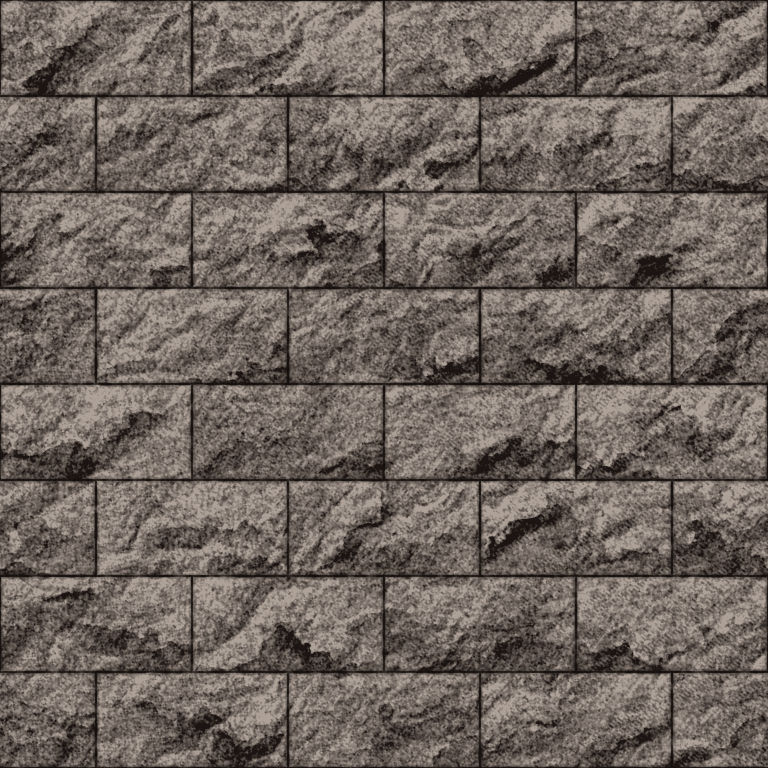
Reproduce this texture procedurally as a WebGL 1 fragment shader.

```glsl
precision highp float;
// Wall of rough split-face stone blocks in running bond with thin dark joints.
uniform vec2 u_resolution;

float hash(vec2 p) {
  return fract(sin(dot(p, vec2(127.1, 311.7))) * 43758.5453);
}

float noise(vec2 p) {
  vec2 i = floor(p), f = fract(p);
  f = f * f * (3.0 - 2.0 * f);
  return mix(mix(hash(i), hash(i + vec2(1.0, 0.0)), f.x),
             mix(hash(i + vec2(0.0, 1.0)), hash(i + 1.0), f.x), f.y);
}

float fbm(vec2 p) {
  float sum = 0.0, amp = 0.5;
  for (int i = 0; i < 5; i++) {
    sum += amp * noise(p);
    p = mat2(1.6, 1.2, -1.2, 1.6) * p + 3.7;
    amp *= 0.5;
  }
  return sum;
}

// Height of the chipped stone: warped, creased noise
float relief(vec2 p) {
  p += 0.4 * vec2(fbm(p * 2.0), fbm(p * 2.0 + 9.3));
  float sum = 0.0, amp = 0.55;
  p = mat2(0.8, -0.6, 0.6, 0.8) * p * vec2(1.3, 1.9);
  for (int i = 0; i < 5; i++) {
    sum += amp * abs(2.0 * noise(p) - 1.0);
    p = mat2(1.6, 1.2, -1.2, 1.6) * p + 5.1;
    amp *= 0.48;
  }
  return sum;
}

// Shadows under broken ledges that mostly climb to the right
float ledges(vec2 q, vec2 id, vec2 p) {
  float shade = 0.0;
  float rough = fbm(p * 2.2 + 31.0) - 0.5;
  float chips = fbm(p * 7.0 + 17.0) - 0.5;
  for (int i = 0; i < 4; i++) {
    float k = float(i);
    vec2 seed = id + vec2(k * 7.3, k * 3.1);
    float x = q.x - 2.0 * hash(seed + 0.4);
    float top = 0.27 + 0.17 * k + 0.2 * (hash(seed + 1.7) - 0.5);
    float d = top + mix(-0.25, 0.75, hash(seed + 2.9)) * x
            + 0.85 * rough + 0.35 * chips - q.y;
    float reach = 1.0 - smoothstep(0.35, 1.1, abs(x));
    float depth = exp(-max(d, 0.0) * (3.5 + 3.0 * k));
    shade += reach * depth * smoothstep(-0.01, 0.035, d) * (0.95 - 0.14 * k);
    shade -= 0.2 * reach * exp(-abs(d + 0.04) * 22.0);
  }
  return min(shade, 1.1);
}

void main() {
  vec2 uv = gl_FragCoord.xy / u_resolution;
  float pixel = 1.0 / min(u_resolution.x, u_resolution.y);

  // Four blocks across, eight courses, alternate courses shifted by half
  vec2 grid = uv * vec2(4.0, 8.0);
  float course = floor(grid.y);
  grid.x += 0.5 * (1.0 - mod(course, 2.0));
  vec2 id = vec2(mod(floor(grid.x), 4.0), course);
  vec2 q = fract(grid) * vec2(2.0, 1.0);
  vec2 p = q + 13.0 * vec2(hash(id + 0.3), hash(id + 5.8)) + id * 3.0;

  // Light from the upper left over the relief
  float slope = relief(p) - relief(p + vec2(-0.02, 0.036));
  float tone = 0.79 + 2.9 * clamp(slope, -0.2, 0.1);
  tone -= 0.6 * ledges(q, id, p) * (0.5 + fbm(p * 9.0));
  tone += 0.16 * (q.y - 0.5) + 0.4 * (fbm(p * 1.7 + 50.0) - 0.48);
  tone += 0.08 * (hash(id + 8.2) - 0.5);

  // Mineral grain and small dark pits, turned off the block axes
  vec2 g = mat2(0.8, 0.6, -0.6, 0.8) * uv;
  float grain = noise(g * 430.0) - 0.5;
  tone += 0.6 * grain + 0.25 * (noise(g.yx * 240.0 + 40.0) - 0.5);
  tone -= 0.24 * smoothstep(0.66, 0.88, noise(g * 290.0 + 90.0));

  // Joints with slightly worn block edges
  float edge = min(min(q.x, 2.0 - q.x), min(q.y, 1.0 - q.y)) / 8.0;
  edge += 0.0016 * (noise(g * 110.0) - 0.5);
  tone *= mix(0.6, 1.0, smoothstep(0.0005, 0.006, edge));
  float face = smoothstep(0.0009 - pixel * 0.5, 0.0016 + pixel * 0.5, edge);

  vec3 stone = mix(vec3(0.11, 0.08, 0.07), vec3(0.62, 0.575, 0.54),
                   clamp(tone, 0.0, 1.12));
  vec3 joint = vec3(0.09, 0.07, 0.06) + 0.04 * grain;
  gl_FragColor = vec4(mix(joint, stone, face), 1.0);
}
```
